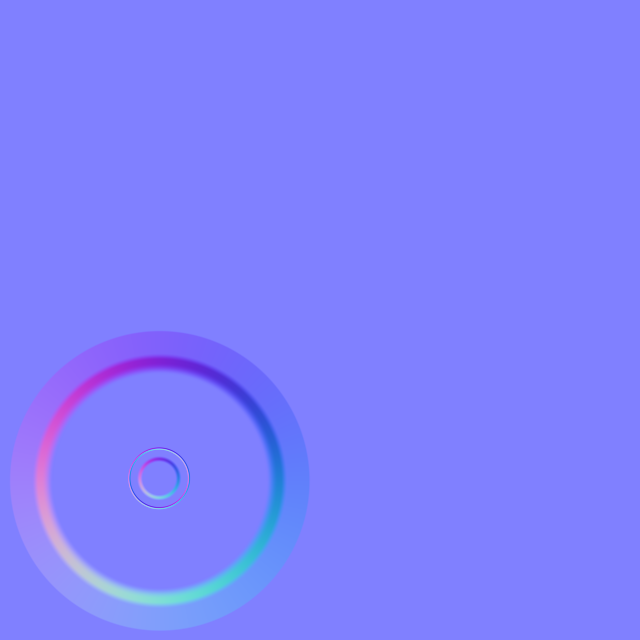
This texture map is drawn by a WebGL 2 fragment shader. Its source:

```glsl
#version 300 es
precision highp float;
// Tangent-space normal map of a round dish with a bevelled rim and a small central stud.

#define DISH_CENTER vec2(0.2497, 0.2487)
#define DISH_RADIUS 0.2340
#define GROOVE_INNER 0.1680
#define GROOVE_OUTER 0.1990
#define GROOVE_SLOPE 0.74
#define RIM_SLOPE 0.24
#define STUD_CENTER vec2(0.2487, 0.2526)
#define STUD_RADIUS 0.0302
#define STUD_WIDTH 0.0052
#define STUD_SLOPE 0.62
#define LINE_RADIUS 0.0467
#define LINE_SLOPE 0.65

uniform vec2 u_resolution;
out vec4 fragColor;

// Unit vector pointing inward, safe at the center
vec2 inward(vec2 offset) {
    return -offset / max(length(offset), 1e-5);
}

// Smooth bump that is 1 at the center and 0 beyond the half width
float bump(float r, float center, float halfWidth) {
    return 1.0 - smoothstep(0.0, halfWidth, abs(r - center));
}

// Tilt of the dish: a shallow rim around a steep groove
float dishTilt(float r, float pixel) {
    float inside = 1.0 - smoothstep(-pixel, pixel, r - DISH_RADIUS);
    float rim = RIM_SLOPE * inside * smoothstep(GROOVE_INNER, GROOVE_INNER + 0.016, r);
    float groove = smoothstep(GROOVE_INNER - 0.002, GROOVE_INNER + 0.017, r)
                 * (1.0 - smoothstep(GROOVE_OUTER - 0.010, GROOVE_OUTER + 0.001, r));
    return mix(rim, GROOVE_SLOPE, groove);
}

// Tilt of the stud: a rounded ring inside a thin engraved line
float studTilt(float r, float pixel) {
    float ring = STUD_SLOPE * bump(r, STUD_RADIUS, STUD_WIDTH);
    float width = max(0.0017, pixel);
    float outerWall = bump(r, LINE_RADIUS + 0.0009, width);
    float innerWall = bump(r, LINE_RADIUS - 0.0011, width);
    return ring + LINE_SLOPE * (outerWall - innerWall);
}

void main() {
    vec2 uv = gl_FragCoord.xy / u_resolution;
    float pixel = 1.0 / min(u_resolution.x, u_resolution.y);

    // Sum the slopes, then rebuild the unit normal
    vec2 dish = uv - DISH_CENTER;
    vec2 stud = uv - STUD_CENTER;
    vec2 tilt = inward(dish) * dishTilt(length(dish), pixel)
              + inward(stud) * studTilt(length(stud), pixel);
    float up = sqrt(max(1.0 - dot(tilt, tilt), 0.0));

    fragColor = vec4(vec3(tilt, up) * 0.5 + 0.5, 1.0);
}
```
